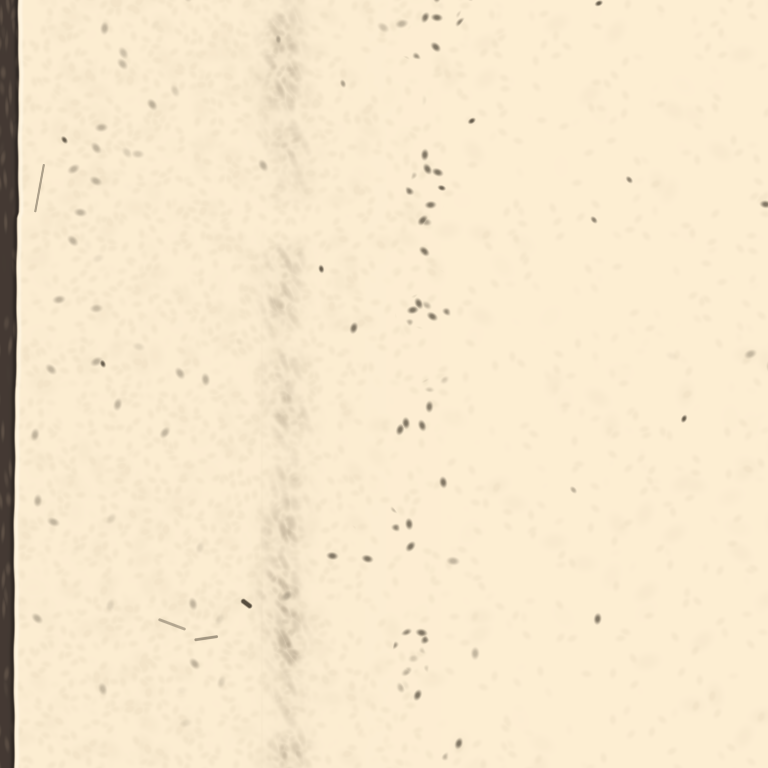
Give the GLSL for this texture, as a three.js fragment shader.

```glsl
// Aged cream paper with a dark left border, a grey smudge column and scattered ink specks.
varying vec2 vUv;

const vec3 PAPER = vec3(0.992, 0.932, 0.824);
const vec3 MOTTLE = vec3(0.955, 0.895, 0.785);
const vec3 SMUDGE = vec3(0.74, 0.68, 0.585);
const vec3 INK = vec3(0.30, 0.265, 0.21);
const vec3 BORDER = vec3(0.265, 0.225, 0.20);
const vec3 BORDER_WORN = vec3(0.42, 0.36, 0.31);
const vec3 RIM = vec3(1.0, 0.965, 0.89);

vec2 hash2(vec2 cell) {
  vec3 q = fract(cell.xyx * vec3(0.1031, 0.1030, 0.0973));
  q += dot(q, q.yzx + 33.33);
  return fract((q.xx + q.yz) * q.zy);
}

float bell(float x, float centre, float width) {
  float d = (x - centre) / width;
  return exp(-d * d);
}

// Cellular scatter of soft turned ovals; share is the fraction of filled cells.
float flecks(vec2 p, vec2 grid, float share, float size, float seed) {
  vec2 g = p * grid;
  vec2 home = floor(g);
  float cover = 0.0;
  for (int j = -1; j <= 1; j++) {
    for (int i = -1; i <= 1; i++) {
      vec2 cell = home + vec2(float(i), float(j));
      vec2 place = hash2(cell + seed);
      vec2 trait = hash2(cell + seed + 57.0);
      float turn = trait.y * 6.2832;
      vec2 d = g - cell - place;
      d = mat2(cos(turn), -sin(turn), sin(turn), cos(turn)) * d;
      float blob = 1.0 - smoothstep(size * 0.15, size, length(d * vec2(1.0, 1.5)));
      float strength = smoothstep(0.0, 0.6, 1.0 - trait.x / max(share, 0.0001));
      cover = max(cover, blob * strength);
    }
  }
  return cover;
}

float stroke(vec2 p, vec2 a, vec2 b, float width) {
  vec2 ab = b - a;
  float t = clamp(dot(p - a, ab) / dot(ab, ab), 0.0, 1.0);
  return 1.0 - smoothstep(width * 0.3, width, length(p - a - ab * t));
}

// Fine blotches, dense on the left half and sparse on the right.
float mottling(vec2 p) {
  float leftness = 1.0 - smoothstep(0.30, 0.66, p.x);
  float fine = flecks(p, vec2(85.0), mix(0.13, 0.62, leftness), 0.85, 11.0);
  float broad = flecks(p, vec2(38.0), mix(0.10, 0.42, leftness), 0.9, 83.0);
  return clamp(fine * 0.75 + broad * 0.45 + leftness * 0.12, 0.0, 1.0);
}

// Patchy column of slanted grey rubbing.
float smudgeColumn(vec2 p) {
  float column = bell(p.x, 0.372 + 0.006 * sin(p.y * 19.0), 0.024);
  float patches = 0.48 + 0.2 * sin(p.y * 41.0 + 1.0) + 0.14 * sin(p.y * 87.0);
  patches += 0.5 * bell(p.y, 0.21, 0.07) + 0.25 * bell(p.y, 0.9, 0.08);
  patches -= 0.4 * bell(p.y, 0.74, 0.05);
  vec2 slanted = vec2(p.x + p.y * 0.4, p.y);
  float streaks = flecks(slanted, vec2(75.0, 42.0), 0.85, 0.85, 29.0);
  float grain = flecks(p, vec2(100.0), 0.8, 0.8, 41.0);
  return column * clamp(patches, 0.0, 1.0) * (0.15 + 0.65 * streaks + 0.3 * grain);
}

// Clustered ink column, faint foxing on the left and rare dots elsewhere.
float inkSpecks(vec2 p) {
  float centre = 0.535 + 0.035 * smoothstep(0.35, 0.85, p.y);
  float column = bell(p.x, centre, 0.036);
  float cluster = flecks(p, vec2(15.0), 0.6, 0.85, 7.0);
  float density = column * (0.03 + 0.55 * cluster) * mix(0.6, 1.0, p.y);
  float columnInk = flecks(p, vec2(78.0), density, 0.72, 131.0);
  float leftness = 1.0 - smoothstep(0.22, 0.36, p.x);
  float foxing = flecks(p, vec2(64.0), 0.05 * leftness + 0.004, 0.65, 171.0);
  float dots = flecks(p, vec2(48.0), 0.004, 0.32, 213.0);
  return max(max(columnInk * 0.7, foxing * 0.33), dots * 0.85);
}

float scratches(vec2 p) {
  float marks = 0.45 * stroke(p, vec2(0.046, 0.725), vec2(0.057, 0.785), 0.0022);
  marks = max(marks, 0.4 * stroke(p, vec2(0.208, 0.193), vec2(0.240, 0.181), 0.0028));
  marks = max(marks, 0.5 * stroke(p, vec2(0.255, 0.167), vec2(0.282, 0.171), 0.0028));
  return max(marks, 0.95 * stroke(p, vec2(0.317, 0.217), vec2(0.325, 0.211), 0.0045));
}

float borderEdge(float y) {
  float wobble = 0.0005 * sin(y * 37.0) + 0.0003 * sin(y * 113.0);
  return 0.0185 + 0.0035 * smoothstep(0.3, 0.65, y) + 0.002 * smoothstep(0.715, 0.725, y) + wobble;
}

void main() {
  vec2 p = vUv;

  // Paper and its stains
  vec3 colour = mix(PAPER, MOTTLE, mottling(p));
  float seam = bell(p.x, 0.341, 0.0015) * (1.0 - smoothstep(0.5, 0.75, p.y));
  colour = mix(colour, MOTTLE, seam * 0.4);
  colour = mix(colour, SMUDGE, clamp(smudgeColumn(p), 0.0, 1.0));
  colour = mix(colour, INK, max(inkSpecks(p), scratches(p)));

  // Worn dark border with a pale rim
  float beyond = p.x - borderEdge(p.y);
  colour = mix(colour, RIM, 0.8 * bell(beyond, 0.0035, 0.0025));
  float wear = flecks(p, vec2(150.0, 45.0), 0.4, 0.8, 251.0);
  vec3 border = mix(BORDER, BORDER_WORN, wear * 0.6);
  border *= 1.0 - 0.3 * bell(beyond, -0.002, 0.003);
  colour = mix(border, colour, smoothstep(-0.0015, 0.0015, beyond));

  gl_FragColor = vec4(colour, 1.0);
}
```
